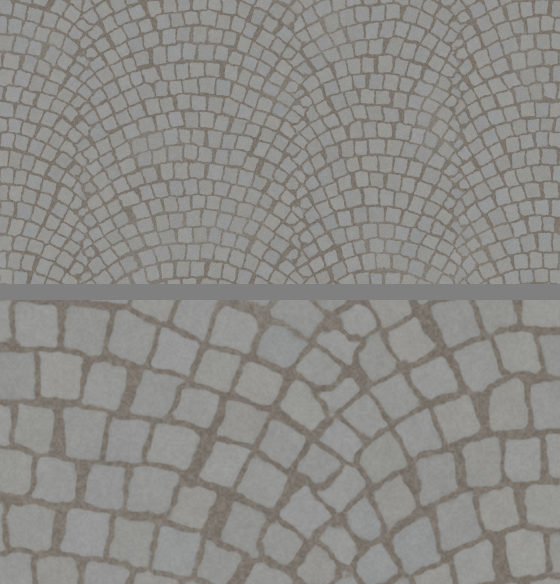
Top, the full canvas; bottom, a detail of the centre.
This texture is drawn by a Shadertoy shader. Its source:

```glsl
// Grey cobblestones laid in three columns of stacked arches, 17 courses high.
// Every stone is a jittered rounded box set along its arc; the gap between the
// nearest two boxes forms the sandy joints, and noise adds wear and grain.

float hash(vec2 p) {
    vec3 q = fract(p.xyx * 0.1031);
    q += dot(q, q.yzx + 33.33);
    return fract((q.x + q.y) * q.z);
}

float noise(vec2 p) {
    vec2 i = floor(p), f = fract(p);
    f = f * f * (3.0 - 2.0 * f);
    return mix(mix(hash(i), hash(i + vec2(1, 0)), f.x),
               mix(hash(i + vec2(0, 1)), hash(i + vec2(1, 1)), f.x), f.y);
}

vec2 wobble(vec2 p) {
    return vec2(noise(p), noise(p + 47.3)) - 0.5;
}

// Horizontal position of the valley left of an arch; spacing is uneven
float valley(float arch) {
    return 11.16 * (arch - 0.5 + 0.1 * cos(2.0944 * (arch - 2.0)));
}

float roundedBox(vec2 p, vec2 size, float radius) {
    vec2 q = abs(p) - size + radius;
    return length(max(q, 0.0)) + min(max(q.x, q.y), 0.0) - radius;
}

// Signed distance to the stone edge; also returns a key for the nearest stone
float paving(vec2 p, out vec2 stone) {
    const float endAngle = 0.7;
    float nearest = 9.0, second = 9.0;
    stone = vec2(0);
    float arch0 = floor(p.x / 11.16 + 0.5);

    for (float arch = arch0 - 1.0; arch < arch0 + 1.5; arch++) {
        float left = valley(arch), right = valley(arch + 1.0);
        float mid = 0.5 * (left + right), reach = 0.5 * (right - left);
        if (abs(p.x - mid) > reach + 1.3) continue;

        // Arc coordinates, levelled so that neighbouring arches meet in the valley
        float radius = reach / sin(endAngle);
        float count = floor(endAngle * radius / 0.95) + 0.5;
        float pitch = endAngle * radius / count;
        float angle = asin(clamp((p.x - mid) / radius, -0.95, 0.95));
        float row0 = floor(p.y - radius * (cos(angle) - cos(endAngle)));

        for (int k = 0; k < 9; k++) {
            float row = row0 + float(k / 3 - 1);
            // Alternating half shift interlocks the valley stones
            float shift = 0.5 * mod(row + arch, 2.0);
            float col = floor(angle * radius / pitch - shift + 0.5) + float(k % 3 - 1) + shift;
            if (abs(col) > count + 0.1) continue;

            vec2 key = vec2(row + 50.0, col * 2.0 + arch * 40.0 + 100.0);
            vec4 r = vec4(hash(key), hash(key + 31.7), hash(key + 67.1), hash(key + 113.9)) - 0.5;
            float t = (col + 0.28 * r.x) * pitch / radius;
            vec2 centre = vec2(mid + radius * sin(t),
                row + 0.5 + 0.14 * r.y + radius * (cos(t) - cos(endAngle)));
            vec2 d = p - centre;
            float turn = t + 0.2 * r.z;
            vec2 local = vec2(d.x * cos(turn) - d.y * sin(turn),
                              d.x * sin(turn) + d.y * cos(turn));
            local.x += 0.14 * r.w * local.y;
            vec2 size = vec2(0.5 * pitch, 0.5 * cos(t)) - 0.045 + 0.09 * r.wx;
            float dist = roundedBox(local, size, 0.12);
            if (dist < nearest) {
                second = nearest;
                nearest = dist;
                stone = key;
            } else {
                second = min(second, dist);
            }
        }
    }
    return max(nearest, 0.5 * (nearest - second) + 0.055);
}

void mainImage(out vec4 fragColor, in vec2 fragCoord) {
    vec2 p = fragCoord / iResolution.y * 17.0;
    float pixel = 17.0 / iResolution.y;

    // Uneven courses and hand-cut edges
    vec2 stone;
    vec2 bent = p + 0.3 * wobble(p * 0.45 + 9.0) + 0.08 * wobble(p * 3.0 + 20.0);
    float edge = paving(bent, stone) + 0.05 * (noise(p * 7.0 + 60.0) - 0.5);

    float grain = noise(p * 11.0 + 80.0) - 0.5;
    float speck = noise(p * 23.0 + 140.0) - 0.5;
    float patches = noise(p * 0.35 + 5.0);

    // Joint filling: brown grit, slightly paler where sand has gathered
    vec3 joint = mix(vec3(0.475, 0.45, 0.418), vec3(0.505, 0.485, 0.455),
                     smoothstep(0.5, 0.9, patches));
    joint += 0.05 * grain + 0.06 * speck;

    // Stone faces: faint brightness and cool-to-warm changes, mottled surface
    float tint = hash(stone + 211.3) - 0.5;
    vec3 face = vec3(0.582, 0.583, 0.574) + 0.022 * (hash(stone + 157.7) - 0.5);
    face += tint * vec3(0.008, 0.0, -0.016);
    face += 0.015 * (noise(p * 3.5 + 33.0) - 0.5) + 0.018 * grain + 0.03 * speck;
    face -= 0.012 * smoothstep(-0.1, 0.0, edge);

    float soft = max(pixel * 0.7, 0.03);
    vec3 color = mix(face, joint, smoothstep(-soft, soft, edge));
    fragColor = vec4(color, 1.0);
}
```
